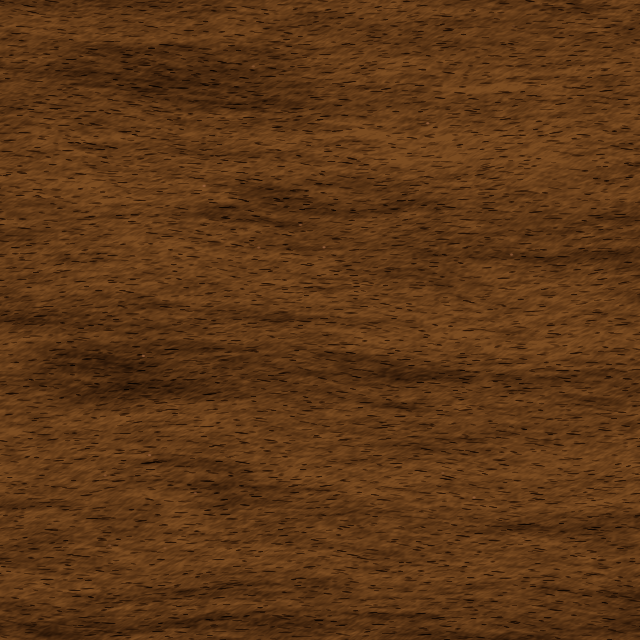
Reproduce this texture procedurally as a three.js fragment shader.

```glsl
// Dark brown wood with a horizontal, gently waving grain.
// Layered noise makes tonal bands, thin streaks and slanted fibres;
// cellular scatter places slim tapered pores and a few pale specks.

#define LIGHT_WOOD vec3(0.43, 0.26, 0.11)
#define SPECK_COLOR vec3(0.60, 0.38, 0.24)
#define TONE_CURVE vec3(1.0, 1.17, 1.5)
#define BASE_SHADE 0.895
#define BAND_CONTRAST 0.42
#define PATCH_DEPTH 0.21
#define STREAK_CONTRAST 0.20
#define FIBRE_CONTRAST 0.62
#define PORE_DEPTH 0.86
#define PORE_HALF_LENGTH 0.0135
#define PORE_HALF_WIDTH 0.0011
#define EDGE 0.0007

varying vec2 vUv;

vec2 hash2(vec2 p) {
  vec3 a = fract(p.xyx * vec3(0.1031, 0.1030, 0.0973));
  a += dot(a, a.yzx + 33.33);
  return fract((a.xx + a.yz) * a.zy);
}

float valueNoise(vec2 p) {
  vec2 cell = floor(p);
  vec2 f = fract(p);
  f = f * f * (3.0 - 2.0 * f);
  float low = mix(hash2(cell).x, hash2(cell + vec2(1.0, 0.0)).x, f.x);
  float high = mix(hash2(cell + vec2(0.0, 1.0)).x, hash2(cell + 1.0).x, f.x);
  return mix(low, high, f.y);
}

float layeredNoise(vec2 p) {
  float sum = 0.0;
  float weight = 0.5;
  for (int i = 0; i < 4; i++) {
    sum += weight * valueNoise(p);
    p = p * 2.03 + vec2(17.3, 9.1);
    p.y += 0.2 * p.x;
    weight *= 0.58;
  }
  return sum / 1.056;
}

// Layered sines bend the straight grain
vec2 bendGrain(vec2 p) {
  p.y += 0.008 * sin(6.3 * p.x + 5.0 * p.y + 0.6);
  p.y += 0.003 * sin(15.0 * p.x - 19.0 * p.y);
  p.y += 0.001 * sin(37.0 * p.x + 43.0 * p.y);
  return p;
}

// One jittered, tapered dash per cell; returns its coverage
float pores(vec2 p, vec2 grid, float seed) {
  vec2 home = floor(p * grid);
  float ink = 0.0;
  for (int y = -1; y <= 1; y++) {
    for (int x = -1; x <= 1; x++) {
      vec2 id = home + vec2(float(x), float(y));
      vec2 place = hash2(id + seed);
      vec2 trait = hash2(id + seed + 57.0);
      vec2 d = p - (id + place) / grid;
      d.y -= d.x * mix(-0.13, 0.08, trait.x);
      float reach = PORE_HALF_LENGTH * mix(0.35, 1.0, trait.y * trait.y);
      float taper = max(1.0 - abs(d.x) / reach, 0.0);
      float side = abs(d.y) - PORE_HALF_WIDTH * sqrt(taper);
      float dash = 1.0 - smoothstep(-EDGE, EDGE, side);
      float strength = smoothstep(0.1, 0.8, fract(trait.x * 7.0 + place.y));
      ink = max(ink, dash * smoothstep(0.0, 0.3, taper) * strength);
    }
  }
  return ink;
}

// Rare tiny dots, kept inside their cells
float specks(vec2 p) {
  vec2 q = p * 11.0;
  vec2 place = hash2(floor(q) + 211.0);
  vec2 trait = hash2(floor(q) + 307.0);
  vec2 d = (fract(q) - mix(vec2(0.1), vec2(0.9), place)) / 11.0;
  float spot = 1.0 - smoothstep(0.0006, 0.0026, length(d * vec2(0.7, 1.0)));
  return spot * step(0.9, trait.x) * mix(0.3, 0.9, trait.y);
}

void main() {
  vec2 p = bendGrain(vUv);

  // Broad bands, dark patches broken into streaks, and thin lines
  float bands = layeredNoise(p * vec2(1.8, 13.0) + 3.7);
  float streaks = layeredNoise(p * vec2(5.0, 38.0) + 41.0);
  float darkPatch = smoothstep(0.46, 0.72, 0.7 * streaks + 0.3 * (1.0 - bands));
  float lines = valueNoise(p * vec2(14.0, 150.0) + 63.0);

  // Fine fibres, crossing at shallow angles
  float rising = valueNoise(vec2(p.x * 60.0, (p.y - 0.24 * p.x) * 330.0));
  float falling = valueNoise(vec2(p.x * 50.0, (p.y + 0.07 * p.x) * 290.0) + 90.0);
  float fuzz = valueNoise(vec2(p.x * 170.0, (p.y - 0.35 * p.x) * 480.0) + 27.0);
  float fibres = 0.35 * rising + 0.3 * falling + 0.35 * fuzz;

  // Large pores plus a denser, fainter layer
  float ink = pores(p, vec2(30.0, 95.0), 11.0);
  ink = max(ink, 0.6 * pores(p, vec2(36.0, 125.0), 133.0));
  ink *= mix(0.75, 1.0, darkPatch);

  float shade = BASE_SHADE + BAND_CONTRAST * (bands - 0.5);
  shade += STREAK_CONTRAST * (lines - 0.5) - PATCH_DEPTH * darkPatch;
  shade += FIBRE_CONTRAST * (fibres - 0.5);
  shade = clamp(shade * (1.0 - PORE_DEPTH * ink), 0.06, 1.12);

  vec3 wood = LIGHT_WOOD * pow(vec3(shade), TONE_CURVE);
  gl_FragColor = vec4(mix(wood, SPECK_COLOR, specks(vUv)), 1.0);
}
```
